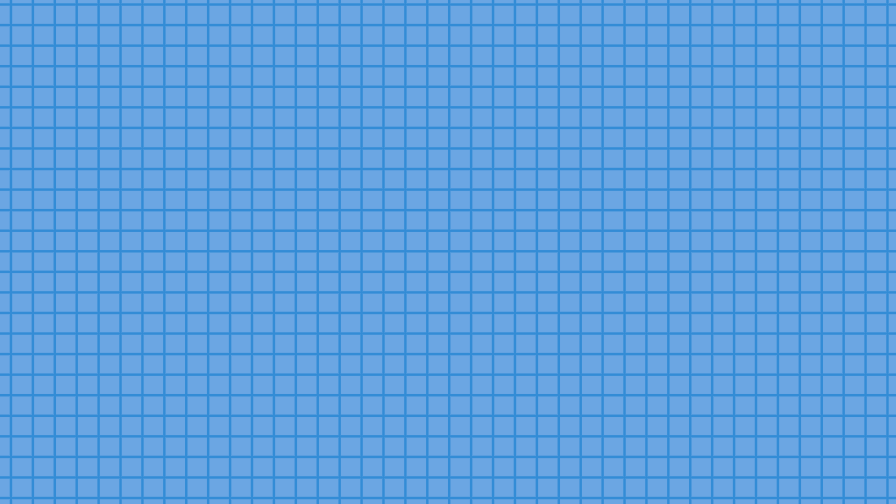
This pattern is drawn by a Shadertoy shader. Its source:

```glsl
// Distance to the nearest grid line on each axis, in canvas heights
vec2 gridDistance(vec2 p, vec2 cellSize, vec2 phase) {
    vec2 cell = fract(p / cellSize - phase + 0.5) - 0.5;
    return abs(cell) * cellSize;
}

// Smooth coverage of a line of the given width
float lineCoverage(float dist, float width, float pixel) {
    return clamp((0.5 * width - dist) / pixel + 0.5, 0.0, 1.0);
}

void mainImage(out vec4 fragColor, in vec2 fragCoord) {
    const vec3 paperColor = vec3(0.42, 0.65, 0.89);
    const vec3 lineColor = vec3(0.20, 0.55, 0.84);
    const vec2 cellCount = vec2(23.0, 24.51);   // cells per canvas height
    const vec2 linePhase = vec2(0.5, 0.29);     // first line, in cells
    const float lineWidth = 0.0049;

    float pixel = 1.0 / iResolution.y;
    vec2 p = fragCoord * pixel;

    // Upright and level lines merge into one flat grid
    vec2 dist = gridDistance(p, 1.0 / cellCount, linePhase);
    float grid = max(lineCoverage(dist.x, lineWidth, pixel),
                     lineCoverage(dist.y, lineWidth, pixel));

    fragColor = vec4(mix(paperColor, lineColor, grid), 1.0);
}
```
